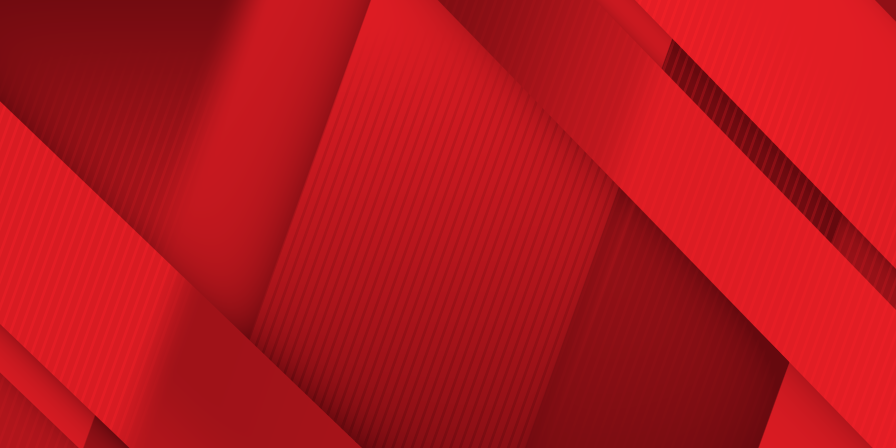
Give the GLSL for this background, as a Shadertoy shader.

```glsl
// Overlapping red diagonal panels with soft shadows and fine slanted pinstripes.

// Palette ends; every panel is a tone between them
const vec3 DEEP_RED = vec3(0.40, 0.035, 0.055);
const vec3 BRIGHT_RED = vec3(0.93, 0.12, 0.15);

// Slants: horizontal shift per unit of depth below the top edge
const float STEEP_SLANT = 0.36;
const float LEFT_SLANT = -1.044;
const float RIGHT_SLANT = -0.971;

// Steep edges, as x at the top of the canvas
const float STRIP_EDGE = 0.56;
const float FOLD_EDGE = 0.665;
const float CENTER_EDGE = 0.828;
const float SHADE_EDGE = 1.532;
const float WEDGE_EDGE = 2.053;

// Diagonal edges, as x at the top of the canvas
const float LEFT_TOP = -0.236;
const float LEFT_BOTTOM = -0.755;
const float LEFT_CORNER = -0.868;
const float RIGHT_BOTTOM = 0.977;
const float RIGHT_TOP = 1.328;
const float GROOVE_TOP = 1.417;
const float RIGHT_CORNER = 1.953;

const float STRIPE_PERIOD = 0.0215;
const float STRIPE_WIDTH = 0.3;

float pixel; // one pixel in canvas units

// Antialiased step that is 1 on the positive side of an edge
float side(float d) {
    return smoothstep(-pixel, pixel, d);
}

// Darkening that fades with distance from an edge
float shadow(float d, float width, float strength) {
    return strength * exp(-max(d, 0.0) / width);
}

// Thin lines along the steep slant, 0 to 1
float pinstripe(float steep) {
    float d = abs(fract(steep / STRIPE_PERIOD) - 0.5);
    float blur = 0.6 * pixel / STRIPE_PERIOD;
    return 1.0 - smoothstep(STRIPE_WIDTH * 0.5 - blur, STRIPE_WIDTH * 0.5 + blur, d);
}

// Steep panels that lie beneath the diagonal bands
float backPanels(float steep, float depth, float line) {
    float tone = min(0.10 + 0.95 * depth, 0.56);
    tone += 0.10 * line * smoothstep(0.08, 0.40, depth);

    float strip = 0.77 - 0.10 * depth - shadow(CENTER_EDGE - steep, 0.07, 0.42);
    tone = mix(tone, strip, smoothstep(STRIP_EDGE - 0.07, STRIP_EDGE + 0.05, steep));

    float center = 0.92 - 0.50 * depth - 0.14 * depth * depth;
    center -= 0.13 * line * smoothstep(0.03, 0.30, depth);
    center -= shadow(SHADE_EDGE - steep, 0.02, 0.08);
    tone = mix(tone, center, side(steep - CENTER_EDGE));

    float shade = 0.60 - 0.42 * depth + 0.09 * line * (1.15 - depth);
    shade -= shadow(steep - SHADE_EDGE, 0.03, 0.10) + shadow(WEDGE_EDGE - steep, 0.10, 0.16);
    shade += 0.16 * smoothstep(0.012, 0.0, abs(steep - SHADE_EDGE - 0.045)) * (1.0 - depth);
    tone = mix(tone, shade, side(steep - SHADE_EDGE));

    return mix(tone, 0.86, side(steep - WEDGE_EDGE));
}

// Band at the lower left, with the pieces under its lower edge
float leftBand(float tone, float steep, float diag, float line) {
    tone -= shadow(diag - LEFT_TOP, 0.075, 0.28);

    float lit = 0.84 + 0.09 * line;
    float folded = 0.43 + 0.04 * smoothstep(0.75, 1.2, steep);
    folded += 0.14 * smoothstep(-0.45, LEFT_BOTTOM, diag);
    float band = mix(lit, folded, smoothstep(FOLD_EDGE - 0.09, FOLD_EDGE + 0.03, steep));
    tone = mix(tone, band, side(LEFT_TOP - diag));

    float under = mix(0.86, 0.42, side(steep - STRIP_EDGE + 0.014));
    under -= shadow(LEFT_BOTTOM - diag, 0.05, 0.42);
    tone = mix(tone, under, side(LEFT_BOTTOM - diag));

    float corner = 0.56 + 0.05 * line - shadow(LEFT_CORNER - diag, 0.04, 0.18);
    return mix(tone, corner, side(LEFT_CORNER - diag));
}

// Wide band, groove and panel at the upper right
float rightBands(float tone, float steep, float diag, float line) {
    tone -= shadow(RIGHT_BOTTOM - diag, 0.07, 0.30);

    float dim = mix(0.22, 0.66, smoothstep(0.98, 1.50, steep)) + 0.04 * line;
    float lit = 0.87 + 0.06 * smoothstep(1.6, 2.4, steep) + 0.05 * line;
    float band = mix(dim, lit, smoothstep(SHADE_EDGE - 0.09, SHADE_EDGE + 0.04, steep));
    tone = mix(tone, band, side(diag - RIGHT_BOTTOM));

    // Groove: lit end, dark striped middle, half-lit far end
    float groove = 0.84 - shadow(diag - RIGHT_TOP, 0.03, 0.28);
    float dark = 0.10 + 0.22 * line - shadow(WEDGE_EDGE - steep, 0.03, 0.12);
    float far = 0.38 + 0.12 * line - shadow(steep - WEDGE_EDGE, 0.02, 0.15);
    groove = mix(groove, dark, side(steep - SHADE_EDGE));
    groove = mix(groove, far, side(steep - WEDGE_EDGE));
    groove -= shadow(GROOVE_TOP - diag, 0.025, 0.22);
    tone = mix(tone, groove, side(diag - RIGHT_TOP));

    float panel = 0.93 + 0.08 * line * smoothstep(1.75, 1.45, diag);
    panel -= 0.06 * smoothstep(1.7, 2.3, steep) + shadow(RIGHT_CORNER - diag, 0.03, 0.15);
    tone = mix(tone, panel, side(diag - GROOVE_TOP));
    return mix(tone, 0.32, side(diag - RIGHT_CORNER));
}

void mainImage(out vec4 fragColor, in vec2 fragCoord) {
    pixel = 1.0 / iResolution.y;
    vec2 p = fragCoord * pixel;
    float depth = 1.0 - p.y;
    float steep = p.x + STEEP_SLANT * depth;
    float line = pinstripe(steep);

    float tone = backPanels(steep, depth, line);
    tone = leftBand(tone, steep, p.x + LEFT_SLANT * depth, line);
    tone = rightBands(tone, steep, p.x + RIGHT_SLANT * depth, line);
    fragColor = vec4(mix(DEEP_RED, BRIGHT_RED, clamp(tone, 0.0, 1.0)), 1.0);
}
```
